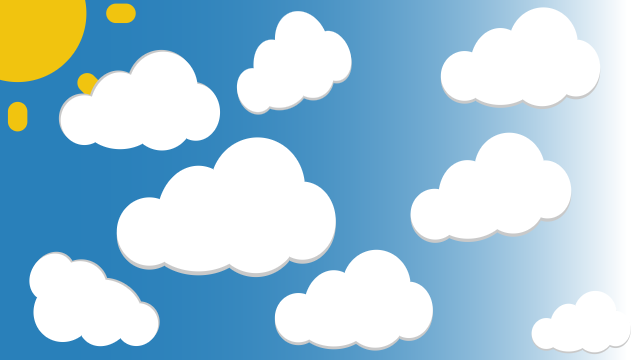
Reproduce this background procedurally as a WebGL 2 fragment shader.

```glsl
#version 300 es
precision highp float;
// Flat white clouds with thin shadows and a corner sun, on a blue sky fading to white.
uniform vec2 u_resolution;
out vec4 fragColor;

const vec3 SKY_BLUE = vec3(0.16, 0.50, 0.728);
const vec3 SUN_YELLOW = vec3(0.945, 0.77, 0.06);
const vec3 CLOUD_WHITE = vec3(1.0);
const vec3 SHADOW_GREY = vec3(0.79);

vec2 rotate(vec2 p, float angle) {
    float c = cos(angle), s = sin(angle);
    return vec2(c * p.x - s * p.y, s * p.x + c * p.y);
}

// Coverage of a shape from its signed distance, softened over one pixel.
float coverage(float dist) {
    return clamp(0.5 - dist * u_resolution.y, 0.0, 1.0);
}

// First-order distance to an ellipse.
float ellipse(vec2 p, vec2 center, vec2 radii) {
    vec2 q = (p - center) / radii;
    float k = length(q);
    return k * (k - 1.0) / max(length(q / radii), 1e-4);
}

// Horizontal capsule centered on the origin.
float capsule(vec2 p, float halfLength, float radius) {
    p.x -= clamp(p.x, -halfLength, halfLength);
    return length(p) - radius;
}

// Six overlapping puffs; the cloud spans -1 to 1 in x.
float cloudShape(vec2 p) {
    float d = ellipse(p, vec2(-0.705, -0.22), vec2(0.297, 0.311));
    d = min(d, ellipse(p, vec2(-0.258, -0.098), vec2(0.379, 0.477)));
    d = min(d, ellipse(p, vec2(-0.258, -0.235), vec2(0.47, 0.348)));
    d = min(d, ellipse(p, vec2(0.28, 0.182), vec2(0.432, 0.455)));
    d = min(d, ellipse(p, vec2(0.265, -0.197), vec2(0.394, 0.402)));
    return min(d, ellipse(p, vec2(0.689, -0.121), vec2(0.303, 0.356)));
}

float placedCloud(vec2 p, float size, float angle, float stretch) {
    vec2 q = rotate(p, -angle) / size;
    q.y /= stretch;
    return cloudShape(q) * size;
}

// Paints a cloud over its shifted shadow.
vec3 paintCloud(vec3 color, vec2 p, float size, float angle, float stretch, vec2 shadow) {
    float shade = coverage(placedCloud(p - shadow, size, angle, stretch));
    float body = coverage(placedCloud(p, size, angle, stretch));
    return mix(mix(color, SHADOW_GREY, shade), CLOUD_WHITE, body);
}

// Disc with three rounded rays, turned in steps of 45 degrees.
float sunShape(vec2 p) {
    float d = length(p) - 0.191;
    for (int i = 0; i < 3; i++) {
        vec2 ray = rotate(p, float(i) * radians(45.0));
        d = min(d, capsule(ray - vec2(0.287, 0.0), 0.014, 0.027));
    }
    return d;
}

vec3 sky(float x) {
    return mix(SKY_BLUE, vec3(1.0), pow(min(x / 0.98, 1.0), 2.8));
}

void main() {
    vec2 uv = gl_FragCoord.xy / u_resolution;
    vec2 p = gl_FragCoord.xy / u_resolution.y;

    vec3 color = sky(uv.x);
    color = mix(color, SUN_YELLOW, coverage(sunShape(p - vec2(0.049, 0.963))));

    // Upper row
    color = paintCloud(color, p - vec2(0.391, 0.715), 0.222, 0.0, 1.0, vec2(-0.005, 0.005));
    color = paintCloud(color, p - vec2(0.806, 0.830), 0.167, 0.334, 1.2, vec2(0.001, -0.007));
    color = paintCloud(color, p - vec2(1.447, 0.838), 0.222, 0.0, 1.0, vec2(0.0, -0.008));

    // Middle row
    color = paintCloud(color, p - vec2(0.630, 0.424), 0.305, 0.0, 1.0, vec2(0.0, -0.011));
    color = paintCloud(color, p - vec2(1.359, 0.478), 0.227, 0.148, 1.0, vec2(0.0, -0.009));

    // Lower row
    color = paintCloud(color, p - vec2(0.243, 0.137), 0.194, 2.566, 1.0, vec2(0.004, 0.005));
    color = paintCloud(color, p - vec2(0.984, 0.166), 0.220, 0.0, 1.0, vec2(0.0, -0.008));
    color = paintCloud(color, p - vec2(1.615, 0.104), 0.138, 0.0, 1.0, vec2(0.0, -0.005));

    fragColor = vec4(color, 1.0);
}
```
